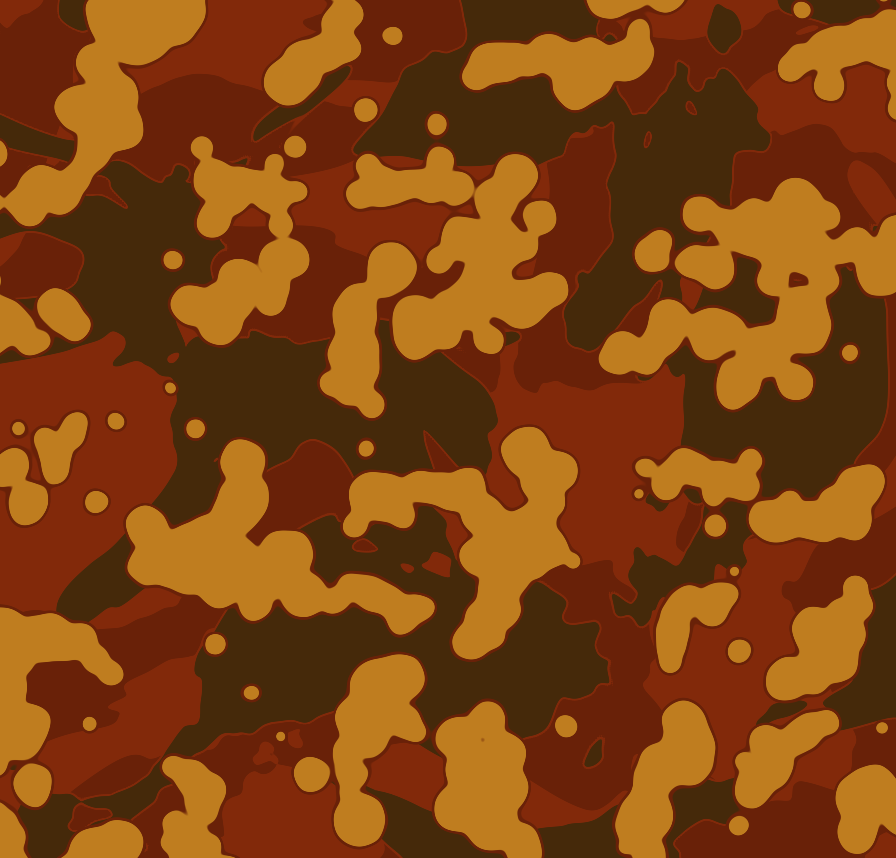
A Shadertoy shader for this pattern:

```glsl
// Woodland camouflage: lobed ochre blobs and dots over brown, rust and dark red patches.

const vec3 OCHRE = vec3(0.75, 0.49, 0.12);
const vec3 BROWN = vec3(0.27, 0.16, 0.04);
const vec3 RUST = vec3(0.51, 0.16, 0.04);
const vec3 DARK_RED = vec3(0.41, 0.13, 0.03);

vec2 hash2(vec2 c) {
    return fract(sin(vec2(dot(c, vec2(127.1, 311.7)), dot(c, vec2(269.5, 183.3)))) * 43758.5);
}

// Two independent channels of value noise
vec2 noise2(vec2 p) {
    vec2 i = floor(p), f = fract(p);
    f = f * f * (3.0 - 2.0 * f);
    return mix(mix(hash2(i), hash2(i + vec2(1, 0)), f.x),
               mix(hash2(i + vec2(0, 1)), hash2(i + vec2(1, 1)), f.x), f.y);
}

// Warped waves, stretched along the rising diagonal, with ragged borders
float patches(vec2 p, vec2 phase, float roughness) {
    vec2 q = p + 0.3 * (noise2(p * 4.0 + phase) - 0.5);
    q = mat2(0.77, -0.64, 0.64, 0.77) * q;
    float waves = sin(q.x * 12.0 + phase.x) + sin(q.y * 22.0 + phase.y);
    float coarse = noise2(q * 18.0 + phase).x - 0.5;
    float fine = noise2(q * 42.0 + phase).y - 0.5;
    return waves + roughness * (coarse + 0.4 * fine);
}

// Approximate distance to the zero line of a field, in canvas widths
float fieldDistance(float v) {
    return v / max(length(vec2(dFdx(v), dFdy(v))) * iResolution.x, 6.0);
}

// Soft union of circle chains and loose dots, positive inside
float blobs(vec2 p) {
    const float blend = 0.0045;
    float sum = 0.0;
    for (int y = -1; y <= 1; y++)
    for (int x = -1; x <= 1; x++) {
        // One chain of circles per large cell
        vec2 cell = floor(p / 0.165) + vec2(x, y);
        vec2 shape = hash2(cell + 37.0);
        vec2 centre = (cell + 0.5 + 0.7 * (hash2(cell) - 0.5)) * 0.165;
        float angle = 0.75 + 1.8 * (shape.x - 0.5);
        float size = 0.7 + 0.6 * shape.y;
        vec2 axis = vec2(cos(angle), sin(angle));
        for (int i = 0; i < 9; i++) {
            vec2 r = hash2(cell * 7.3 + float(i) * vec2(3.1, 5.7));
            float along = (float(i) / 8.0 - 0.5) * 0.125;
            float across = (r.x - 0.5) * 0.062;
            vec2 lobe = centre + size * (axis * along + vec2(-axis.y, axis.x) * across);
            sum += exp((size * mix(0.011, 0.025, r.y) - length(p - lobe)) / blend);
        }
        // An occasional dot per small cell
        vec2 dotCell = floor(p / 0.085) + vec2(x, y);
        vec2 pick = hash2(dotCell + 91.0);
        vec2 dotCentre = (dotCell + 0.1 + 0.8 * hash2(dotCell + 13.0)) * 0.085;
        if (pick.x < 0.45)
            sum += exp((mix(0.005, 0.013, pick.y) - length(p - dotCentre)) / blend);
    }
    float wobble = 0.004 * (noise2(p * 50.0).x - 0.5);
    return blend * log(max(sum, 1e-20)) + wobble;
}

float fill(float d) {
    float soft = 0.5 / iResolution.x;
    return smoothstep(-soft, soft, d);
}

void mainImage(out vec4 fragColor, in vec2 fragCoord) {
    vec2 p = fragCoord / iResolution.x;

    // Ground of two reds
    float rust = fieldDistance(patches(p, vec2(4.3, 1.9), 1.3) - 0.15);
    vec3 color = mix(DARK_RED, RUST, fill(rust));

    // Brown patches with a thin rust rim
    float brown = fieldDistance(patches(p, vec2(8.6, 17.2), 2.2) - 0.3);
    color = mix(color, RUST, fill(brown + 0.0022));
    color = mix(color, BROWN, fill(brown));

    // Ochre blobs with a dark red rim
    float ochre = blobs(p);
    color = mix(color, DARK_RED, fill(ochre + 0.003));
    color = mix(color, OCHRE, fill(ochre));

    fragColor = vec4(color, 1.0);
}
```
